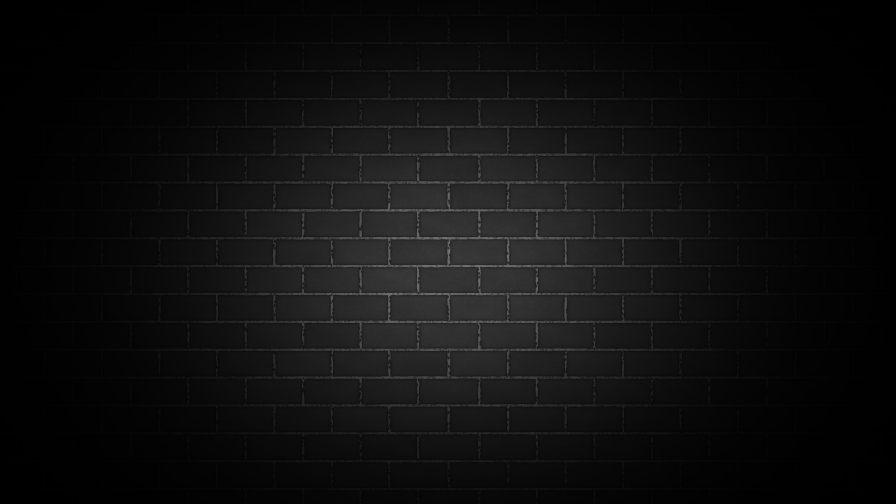
This texture is drawn by a Shadertoy shader. Its source:

```glsl
// A dark running-bond brick wall lit by one soft oval glow near its middle.
// Joints come from distances in repeated cells; sines roughen the edges,
// cellular noise speckles the mortar, and a Gaussian falloff lights it all.

const vec2 BRICK_SIZE = vec2(0.1140, 0.0553);
const float JOINT_HALF_WIDTH = 0.0023;

vec2 hash2(vec2 p) {
    vec2 k = vec2(dot(p, vec2(127.1, 311.7)), dot(p, vec2(269.5, 183.3)));
    return fract(sin(k) * 43758.55);
}

// Distance to the nearest scattered feature point.
float cellular(vec2 p) {
    vec2 cell = floor(p), local = fract(p);
    float nearest = 2.0;
    for (int j = -1; j <= 1; j++)
        for (int i = -1; i <= 1; i++) {
            vec2 offset = vec2(i, j);
            nearest = min(nearest, length(offset + hash2(cell + offset) - local));
        }
    return nearest;
}

// Smooth irregular variation, roughly -1 to 1.
float layeredSines(vec2 p) {
    float sum = 0.0, weight = 0.5;
    for (int i = 0; i < 4; i++) {
        sum += weight * sin(p.x + 1.7 * sin(p.y)) * cos(p.y + 0.8 * p.x);
        p = mat2(1.5, 1.1, -1.1, 1.5) * p + 2.3;
        weight *= 0.55;
    }
    return sum;
}

// Distances to the upright and level joints (xy) and the brick index (zw).
vec4 brickCell(vec2 p, vec2 size) {
    float row = floor(p.y / size.y);
    float shift = 0.5 * mod(row + 1.0, 2.0);
    vec2 grid = vec2(p.x / size.x + shift, p.y / size.y);
    vec2 local = fract(grid);
    return vec4(min(local, 1.0 - local) * size, floor(grid));
}

float ovalGlow(vec2 p, vec2 centre, float verticalSqueeze, float spread) {
    vec2 d = (p - centre) * vec2(1.0, verticalSqueeze);
    return exp(-dot(d, d) / spread);
}

// Fired clay: faint clouds, fine grain and a small tone shift per brick.
float brickTone(vec2 p, vec2 id) {
    float clouds = layeredSines(p * vec2(30.0, 55.0) + 9.0 * hash2(id));
    float grain = cellular(p * 150.0) - 0.5;
    return 0.96 + 0.06 * clouds + 0.07 * grain + 0.10 * (hash2(id).x - 0.5);
}

// Pale cement with dark pits, heavier in the upright joints.
float mortarTone(vec2 p, float upright) {
    float pits = 1.0 - smoothstep(0.12, 0.5, cellular(p * vec2(150.0, 110.0)));
    float patches = layeredSines(p * 38.0);
    return 1.85 + 0.30 * patches - mix(0.5, 1.1, upright) * pits;
}

void mainImage(out vec4 fragColor, in vec2 fragCoord) {
    vec2 p = (fragCoord - vec2(0.5 * iResolution.x, 0.0)) / iResolution.y;
    float pixel = 1.0 / iResolution.y;

    // The bricks are slightly wider beside the middle line.
    vec2 wall = p - vec2(0.0015, 0.4167);
    wall.x -= 0.0039 * tanh(wall.x / 0.03);
    vec4 cell = brickCell(wall, BRICK_SIZE);

    // Ragged joint edges with a dark crevice against the clay.
    float upright = step(cell.x, cell.y);
    float rough = 0.0007 * layeredSines(p * 130.0);
    float edge = min(cell.x, cell.y) + rough - JOINT_HALF_WIDTH;
    float mortar = 1.0 - smoothstep(-0.6 * pixel, 0.6 * pixel, edge);
    float crevice = 0.42 * exp(-max(edge, 0.0) / 0.0022);

    float clay = brickTone(p, cell.zw) * (1.0 - crevice);
    float surface = mix(clay, mortarTone(p, upright), mortar);

    // Lighting
    float glow = 0.228 * ovalGlow(p, vec2(0.0, 0.478), 1.33, 0.20);
    fragColor = vec4(vec3(surface * glow), 1.0);
}
```
